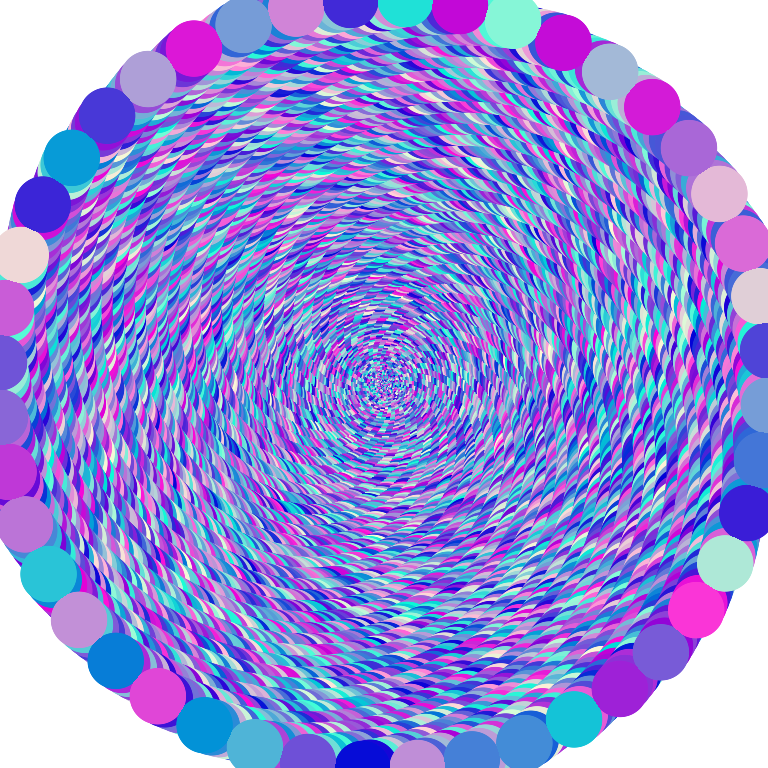
Reproduce this background procedurally as a WebGL 1 fragment shader.

```glsl
precision highp float;
uniform vec2 u_resolution;

const float TAU = 6.2831853;
const float OUTER_RADIUS = 0.502;   // radius of the outermost ring
const float DISC_RADIUS = 0.0368;
const float RING_SPACING = 0.00205; // inward step from ring to ring
const float DISCS_PER_RING = 44.0;
const float FIRST_PHASE = 0.61;     // offset of the outer ring, in discs
const float PHASE_STEP = 0.137;     // twist from ring to ring, in discs
const float BLUE_LEVEL = 0.845;
const int MAX_LAYERS = 48;
const vec3 BACKGROUND = vec3(1.0);

vec2 hash22(vec2 p) {
  vec3 q = fract(vec3(p.xyx) * vec3(0.1031, 0.1030, 0.0973));
  q += dot(q, q.yzx + 33.33);
  return fract((q.xx + q.yz) * q.zy);
}

// Free red and green with a fixed blue
vec3 discColor(float ring, float index) {
  vec2 redGreen = hash22(vec2(index + 3.7, ring + 11.3));
  return vec3(redGreen, BLUE_LEVEL);
}

void main() {
  float canvasSize = min(u_resolution.x, u_resolution.y);
  vec2 p = (gl_FragCoord.xy - 0.5 * u_resolution) / canvasSize;
  float softness = 0.5 / canvasSize;
  float dist = length(p);
  float turn = atan(p.y, p.x + 1e-6) / TAU * DISCS_PER_RING;

  // Outermost ring whose discs can reach inward to this point
  float gap = OUTER_RADIUS - DISC_RADIUS - softness - dist;
  float firstRing = max(0.0, floor(gap / RING_SPACING));

  // Stack the rings front to back, outer discs on top
  vec3 color = vec3(0.0);
  float uncovered = 1.0;
  for (int i = 0; i < MAX_LAYERS; i++) {
    float ring = firstRing + float(i);
    float ringRadius = max(OUTER_RADIUS - ring * RING_SPACING, 0.0);

    // Nearest disc of this ring
    float phase = FIRST_PHASE + ring * PHASE_STEP;
    float index = floor(turn - phase + 0.5);
    float halfAngle = 0.5 * (turn - phase - index) * TAU / DISCS_PER_RING;
    float across = 2.0 * sqrt(dist * ringRadius) * sin(halfAngle);
    float edge = length(vec2(dist - ringRadius, across)) - DISC_RADIUS;

    float coverage = 1.0 - smoothstep(-softness, softness, edge);
    float wrapped = mod(index + 0.5, DISCS_PER_RING) - 0.5;
    color += uncovered * coverage * discColor(ring, wrapped);
    uncovered *= 1.0 - coverage;
    if (uncovered < 0.01) break;
  }

  gl_FragColor = vec4(color + uncovered * BACKGROUND, 1.0);
}
```
